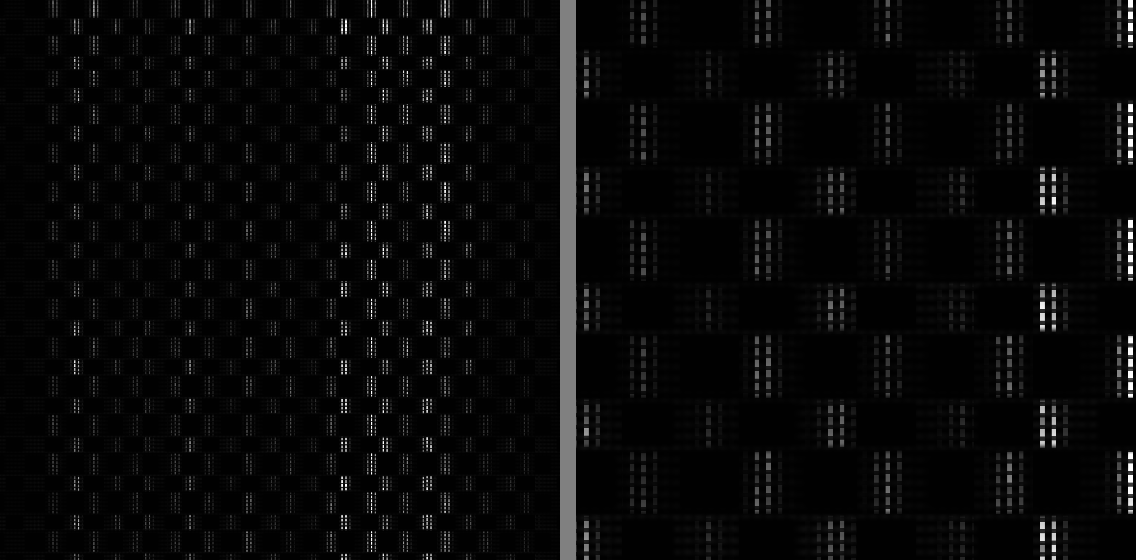
Left: the whole. Right: its middle third, enlarged.
Reproduce this pattern procedurally as a Shadertoy shader.

```glsl
float hash(vec2 p) {
    vec3 q = fract(vec3(p.xyx) * 0.1031);
    q += dot(q, q.yzx + 33.33);
    return fract((q.x + q.y) * q.z);
}

float noise(vec2 p) {
    vec2 i = floor(p), f = fract(p);
    f = f * f * (3.0 - 2.0 * f);
    return mix(mix(hash(i), hash(i + vec2(1, 0)), f.x),
               mix(hash(i + vec2(0, 1)), hash(i + vec2(1, 1)), f.x), f.y);
}

// Soft-edged band around zero
float band(float d, float halfWidth, float soft) {
    return 1.0 - smoothstep(halfWidth - soft, halfWidth + soft, abs(d));
}

// Brightness of a warp column: a broad glow right of centre, uneven elsewhere
float columnLight(float i) {
    float glow = 0.36 + 0.4 * exp(-i * i)
               + 0.12 * exp(-pow((i - 5.0) / 2.0, 2.0))
               + 0.25 * exp(-pow(i - 10.0, 2.0))
               + 0.5 * exp(-pow((i - 16.3) / 3.8, 4.0));
    return glow * mix(0.78, 1.15, hash(vec2(i + 40.0, 7.0)));
}

void mainImage(out vec4 fragColor, in vec2 fragCoord) {
    vec2 uv = fragCoord / iResolution.xy;
    float threadCount = 145.0;
    vec2 soft = 0.6 * threadCount / iResolution.xy;

    // Checkerboard of cells: rows slip near the top, every second row is taller
    float down = 1.0 - uv.y;
    down -= 0.017 * (1.0 - smoothstep(0.08, 0.18, down));
    vec2 grid = vec2((uv.x - 0.133) / 0.035, (down - 0.2734) / 0.0347 + 8.0);
    grid.y -= 0.05 * sin(3.14159 * grid.y);
    vec2 cell = round(grid);
    vec2 local = grid - cell;
    float lit = mod(cell.x + cell.y, 2.0);
    float tallRow = 1.0 - mod(cell.y, 2.0);

    // Columns creep apart and jump back once every five pairs
    float oddColumn = mod(cell.x, 2.0);
    float creep = fract((cell.x - mix(4.0, 7.0, oddColumn) + 0.01) / 10.0) - 0.4;
    local.x -= mix(0.58, 0.354, oddColumn) * creep;

    // Bundle of two or three threads
    float nudge = 0.5 * step(0.5, hash(vec2(cell.x + 60.0, 3.0)));
    nudge += 0.4 * (hash(vec2(cell.x + 60.0, 11.0)) - 0.5);
    float across = local.x * 5.1 + nudge;
    float thread = round(across);
    vec2 threadId = vec2(cell.x * 7.0 + thread + 200.0, 5.0);
    float weight = exp(-0.85 * pow(thread - nudge, 2.0)) * mix(0.45, 1.2, hash(threadId));
    float strand = band(across - thread, 0.2, soft.x * 0.5);

    // Beads along each thread, merging near the top edge
    float along = uv.y * threadCount + 0.3 * hash(threadId + 9.0);
    float bead = band(fract(along) - 0.5, 0.32, soft.y * 0.5);
    bead = mix(mix(0.15, 1.0, bead), 1.0, 0.6 * smoothstep(0.9, 0.97, uv.y));
    bead *= mix(0.5, 1.1, hash(vec2(threadId.x, floor(along))));

    // Wear drifts slowly down the columns and fades at the sides
    float wear = mix(0.65, 1.2, noise(vec2(cell.x * 0.9 + 50.0, cell.y * 0.22 + 4.0)));
    wear += 0.15 * smoothstep(0.85, 0.97, uv.y);
    float sides = smoothstep(0.03, 0.135, uv.x) * (1.0 - smoothstep(0.935, 0.98, uv.x));
    float light = columnLight(cell.x) * wear * sides;
    light = min(1.5 * light * light, 1.0) + 0.03 * sides;
    float span = band(local.y, mix(0.43, 0.48, tallRow), 0.07);
    float shine = lit * span * strand * weight * bead * light;

    // Faint cross weave, hidden under the dark floats
    vec2 ripple = 0.5 + 0.5 * cos(6.28318 * uv * threadCount);
    vec2 corner = abs(local) - vec2(0.42, 0.3);
    float blockDist = length(max(corner, 0.0)) + min(max(corner.x, corner.y), 0.0);
    float block = (1.0 - lit) * (1.0 - smoothstep(0.05, 0.2, blockDist));
    float weave = ripple.y * mix(0.5, 1.0, ripple.x) * mix(1.0, 0.5, tallRow);
    weave *= 0.045 * mix(0.4, 1.0, noise(uv * vec2(9.0, 40.0))) * (1.0 - block);

    // Spill of the bundle around its threads
    float halo = 0.04 * lit * span * exp(-12.0 * local.x * local.x) * light * ripple.y;

    fragColor = vec4(vec3(min(0.004 + weave + halo + 1.4 * shine, 1.0)), 1.0);
}
```
